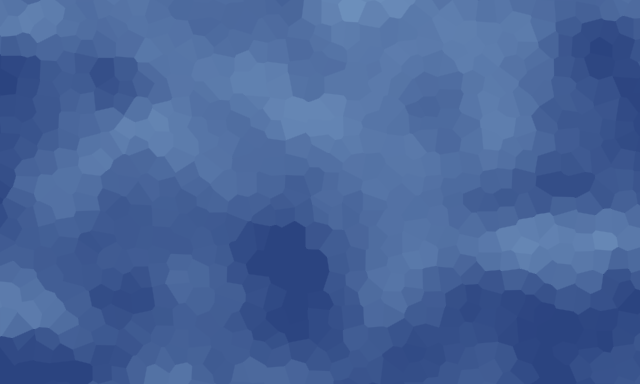
This background is drawn by a Shadertoy shader. Its source:

```glsl
// A mosaic of small irregular blue facets over soft, cloudy light and shade.
// Jittered-grid Voronoi cells each take one flat tone, sampled at their site
// from layered value noise; facet borders are blended over about one pixel.

const float FACET_ROWS    = 20.0;              // facets per canvas height
const float SITE_JITTER   = 0.84;              // 0 = square grid, 1 = fully loose
const vec2  CLOUD_SCALE   = vec2(2.5, 3.0);    // broad patches per canvas height
const float CLOUD_WARP    = 0.45;              // bending of the broad patches
const float CLOUD_MEAN    = 0.43;              // average tone
const float CLOUD_GAIN    = 1.65;              // contrast of the tones
const float FACET_VARIETY = 0.05;              // tone spread between neighbours
const float EDGE_PIXELS   = 0.7;               // half width of border smoothing
const vec3  DEEP_BLUE     = vec3(0.170, 0.266, 0.503);
const vec3  PALE_BLUE     = vec3(0.460, 0.599, 0.764);

// Integer hash (PCG style) giving two values in 0..1 per lattice point.
vec2 hash2(vec2 p) {
    uvec2 v = uvec2(ivec2(p)) * 1664525u + 1013904223u;
    v.x += v.y * 1664525u;
    v.y += v.x * 1664525u;
    v ^= v >> 16u;
    v.x += v.y * 1664525u;
    v.y += v.x * 1664525u;
    v ^= v >> 16u;
    return vec2(v >> 8u) / 16777216.0;
}

// Evenly spread lattice values keep light and dark in balance on any canvas.
float balancedValue(vec2 cell) {
    return fract(dot(cell, vec2(0.7549, 0.5698)));
}

vec2 fade(vec2 f) {
    return f * f * (3.0 - 2.0 * f);
}

vec2 valueNoise2(vec2 p) {
    vec2 i = floor(p), w = fade(fract(p));
    vec2 low  = mix(hash2(i), hash2(i + vec2(1, 0)), w.x);
    vec2 high = mix(hash2(i + vec2(0, 1)), hash2(i + vec2(1, 1)), w.x);
    return mix(low, high, w.y);
}

float balancedNoise(vec2 p) {
    vec2 i = floor(p), w = fade(fract(p));
    float low  = mix(balancedValue(i), balancedValue(i + vec2(1, 0)), w.x);
    float high = mix(balancedValue(i + vec2(0, 1)), balancedValue(i + vec2(1, 1)), w.x);
    return mix(low, high, w.y);
}

// Broad warped patches plus two finer, turned octaves.
float cloudTone(vec2 p) {
    const mat2 TURN = mat2(0.8, 0.6, -0.6, 0.8);
    vec2 q = p * CLOUD_SCALE;
    vec2 warp = valueNoise2(q * 1.3 + 31.0) - 0.5;
    float sum = balancedNoise(q + CLOUD_WARP * 2.0 * warp);
    float weight = 1.0, total = 1.0;
    for (int octave = 0; octave < 2; octave++) {
        q = TURN * q * 2.0 + 17.0;
        weight *= 0.5;
        sum += weight * valueNoise2(q).x;
        total += weight;
    }
    return CLOUD_MEAN + CLOUD_GAIN * (sum / total - 0.5);
}

vec2 facetSite(vec2 cell) {
    return cell + 0.5 + SITE_JITTER * (hash2(cell) - 0.5);
}

vec3 facetColor(vec2 cell) {
    float variety = FACET_VARIETY * (hash2(cell + 101.0).x - 0.5);
    float tone = cloudTone(facetSite(cell) / FACET_ROWS) + variety;
    return mix(DEEP_BLUE, PALE_BLUE, clamp(tone, 0.0, 1.0));
}

void mainImage(out vec4 fragColor, in vec2 fragCoord) {
    vec2 p = fragCoord / iResolution.y * FACET_ROWS;
    vec2 home = floor(p);

    // Find the two closest sites.
    vec2 nearCell = home, nextCell = home;
    float nearDist = 1e5, nextDist = 1e5;
    for (int y = -2; y <= 2; y++) {
        for (int x = -2; x <= 2; x++) {
            vec2 cell = home + vec2(x, y);
            vec2 offset = facetSite(cell) - p;
            float dist = dot(offset, offset);
            if (dist < nearDist) {
                nextDist = nearDist;
                nextCell = nearCell;
                nearDist = dist;
                nearCell = cell;
            } else if (dist < nextDist) {
                nextDist = dist;
                nextCell = cell;
            }
        }
    }

    // Distance to the shared border drives the edge smoothing.
    float gap = distance(facetSite(nearCell), facetSite(nextCell));
    float border = (nextDist - nearDist) / (2.0 * max(gap, 1e-4));
    float edgeWidth = EDGE_PIXELS * FACET_ROWS / iResolution.y;
    float blend = 0.5 * (1.0 - smoothstep(0.0, edgeWidth, border));

    fragColor = vec4(mix(facetColor(nearCell), facetColor(nextCell), blend), 1.0);
}
```
